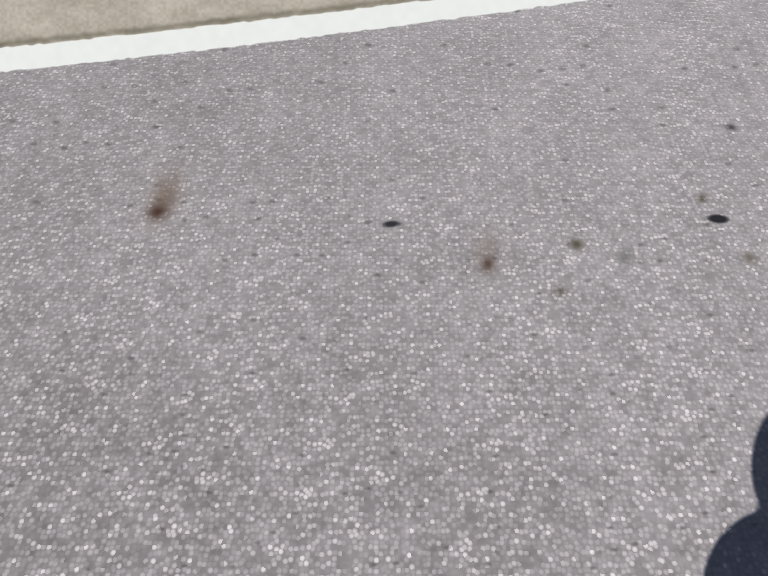
Write a Shadertoy shader that draws this texture.

```glsl
// Sunlit asphalt seen at a slant, with a painted road line, a pale verge,
// oil stains and a soft shadow. Cellular stones lie on a perspective plane;
// curves, rotated ellipses and smooth unions lay the larger shapes over it.

float hash(vec2 p) {
    return fract(sin(dot(p, vec2(127.1, 311.7))) * 43758.5453);
}

float valueNoise(vec2 p) {
    vec2 i = floor(p), f = fract(p);
    f = f * f * (3.0 - 2.0 * f);
    return mix(mix(hash(i), hash(i + vec2(1, 0)), f.x),
               mix(hash(i + vec2(0, 1)), hash(i + vec2(1, 1)), f.x), f.y);
}

float fbm(vec2 p) {
    float sum = 0.0, amp = 0.5;
    for (int i = 0; i < 4; i++) {
        sum += amp * valueNoise(p);
        p = p * 2.03 + 17.3;
        amp *= 0.5;
    }
    return sum / 0.9375;
}

// Nearest stone: x is its distance, y its random tone
vec2 stones(vec2 p) {
    vec2 cell = floor(p), nearest = vec2(9.0, 0.0);
    for (int y = -1; y <= 1; y++)
    for (int x = -1; x <= 1; x++) {
        vec2 id = cell + vec2(x, y);
        vec2 centre = id + 0.15 + 0.7 * vec2(hash(id), hash(id + 53.7));
        float d = length(p - centre);
        if (d < nearest.x) nearest = vec2(d, hash(id + 91.3));
    }
    return nearest;
}

// Approximate signed distance to an ellipse tilted by an angle
float ellipse(vec2 p, vec2 centre, vec2 radius, float angle) {
    float c = cos(angle), s = sin(angle);
    vec2 q = mat2(c, -s, s, c) * (p - centre);
    return (length(q / radius) - 1.0) * min(radius.x, radius.y);
}

float smoothUnion(float a, float b, float k) {
    float h = clamp(0.5 + 0.5 * (b - a) / k, 0.0, 1.0);
    return mix(b, a, h) - k * h * (1.0 - h);
}

float cover(float d, float softness) {
    return 1.0 - smoothstep(-softness, softness, d);
}

// Soft stain that fades outward from its centre
vec3 stain(vec3 base, vec2 p, vec2 centre, vec2 radius, float angle, vec3 tint, float strength) {
    float r = ellipse(p, centre, radius, angle) / min(radius.x, radius.y) + 1.0;
    return mix(base, tint, strength * exp(-r * r));
}

vec3 asphalt(vec2 p) {
    // Ground plane: stones shrink towards a horizon above the frame
    float depth = 1.0 / (2.2 - p.y);
    vec2 ground = vec2((p.x - 0.667) * depth, 2.0 * depth);
    vec2 stone = stones(ground * 235.0);
    float body = smoothstep(0.75, 0.2, stone.x);
    float contrast = mix(1.0, 0.55, p.y);
    float grain = body * (stone.y - 0.4) * 0.22 - (1.0 - body) * 0.06;
    grain += 0.13 * body * smoothstep(0.82, 0.98, stone.y);
    grain += 0.16 * (fbm(ground * 110.0) - 0.5);
    float patches = 0.07 * (fbm(ground * 14.0) - 0.5);
    float light = 0.595 + 0.035 * smoothstep(0.0, 1.2, p.x) + 0.02 * p.y;
    return vec3(1.015, 0.985, 1.0) * (light + contrast * grain + patches);
}

// Sparse dark pits, one candidate per grid cell
float pits(vec2 p) {
    vec2 id = floor(p), f = fract(p);
    vec2 centre = 0.25 + 0.5 * vec2(hash(id + 7.1), hash(id + 3.9));
    return step(0.8, hash(id + 21.7)) * cover(length((f - centre) * vec2(0.8, 1.2)) - 0.1, 0.09);
}

vec3 verge(vec2 p) {
    float mottled = fbm(p * vec2(22.0, 45.0)) - 0.5;
    float fine = valueNoise(p * 210.0) - 0.5;
    return vec3(0.71, 0.68, 0.63) + 0.14 * mottled + 0.07 * fine;
}

void mainImage(out vec4 fragColor, in vec2 fragCoord) {
    vec2 p = fragCoord / iResolution.y;
    float edge = max(0.0018, 0.7 / iResolution.y);
    vec3 brown = vec3(0.29, 0.22, 0.19), rust = vec3(0.43, 0.36, 0.31);
    vec3 olive = vec3(0.32, 0.30, 0.25), tar = vec3(0.16, 0.16, 0.18);
    vec3 col = asphalt(p);
    col *= 1.0 - 0.22 * pits(p * vec2(24.0, 30.0));

    // Brown stains with faint plumes
    col = stain(col, p, vec2(0.287, 0.660), vec2(0.022, 0.040), -0.45, rust, 0.62);
    col = stain(col, p, vec2(0.274, 0.632), vec2(0.017, 0.012), 0.4, brown, 0.95);
    col = stain(col, p, vec2(0.845, 0.560), vec2(0.019, 0.030), 0.0, rust, 0.32);
    col = stain(col, p, vec2(0.847, 0.541), vec2(0.010, 0.012), 0.0, brown, 0.75);
    col = stain(col, p, vec2(1.001, 0.576), vec2(0.011, 0.009), -0.4, olive, 0.85);
    col = stain(col, p, vec2(1.083, 0.554), vec2(0.014, 0.012), 0.2, vec3(0.42), 0.65);
    col = stain(col, p, vec2(0.972, 0.494), vec2(0.009, 0.007), 0.0, olive, 0.65);
    col = stain(col, p, vec2(1.219, 0.656), vec2(0.008, 0.008), 0.0, olive, 0.70);
    col = stain(col, p, vec2(1.302, 0.552), vec2(0.013, 0.008), -0.5, olive, 0.60);
    col = stain(col, p, vec2(1.269, 0.779), vec2(0.010, 0.005), -0.2, tar, 0.65);

    // Hard tar spots
    col = mix(col, tar, 0.88 * cover(ellipse(p, vec2(0.679, 0.611), vec2(0.014, 0.005), 0.1), 0.0025));
    col = mix(col, tar, 0.95 * cover(ellipse(p, vec2(1.247, 0.620), vec2(0.018, 0.007), -0.1), 0.0025));

    // Painted line between two gently curved borders
    float wear = 0.003 * (valueNoise(p * 90.0) - 0.5);
    float lineLow = 0.875 + 0.100 * p.x + 0.022 * p.x * p.x + wear;
    float lineHigh = 0.917 + 0.100 * p.x + 0.015 * p.x * p.x + wear;
    vec3 paint = vec3(0.92, 0.93, 0.92) + 0.03 * (fbm(p * 70.0) - 0.5);
    col = mix(col, paint, cover(lineLow - p.y, edge));

    // Verge and the grime along its border
    vec3 ground = verge(p);
    float grime = exp(-pow((p.y - lineHigh - 0.006) / 0.006, 2.0));
    ground = mix(ground, vec3(0.43, 0.41, 0.36), grime * (0.3 + 0.6 * fbm(p * 35.0)));
    col = mix(col, ground, cover(lineHigh - p.y, edge));

    // Shadow in the lower right corner
    float shoulder = length(p - vec2(1.36, -0.02)) - 0.14;
    float upper = ellipse(p, vec2(1.37, 0.19), vec2(0.065, 0.11), 0.0);
    float shade = cover(smoothUnion(shoulder, upper, 0.02), 0.005);
    vec3 shadowed = vec3(0.18, 0.20, 0.25) + 0.22 * (col - 0.61);
    fragColor = vec4(clamp(mix(col, shadowed, shade), 0.0, 1.0), 1.0);
}
```
